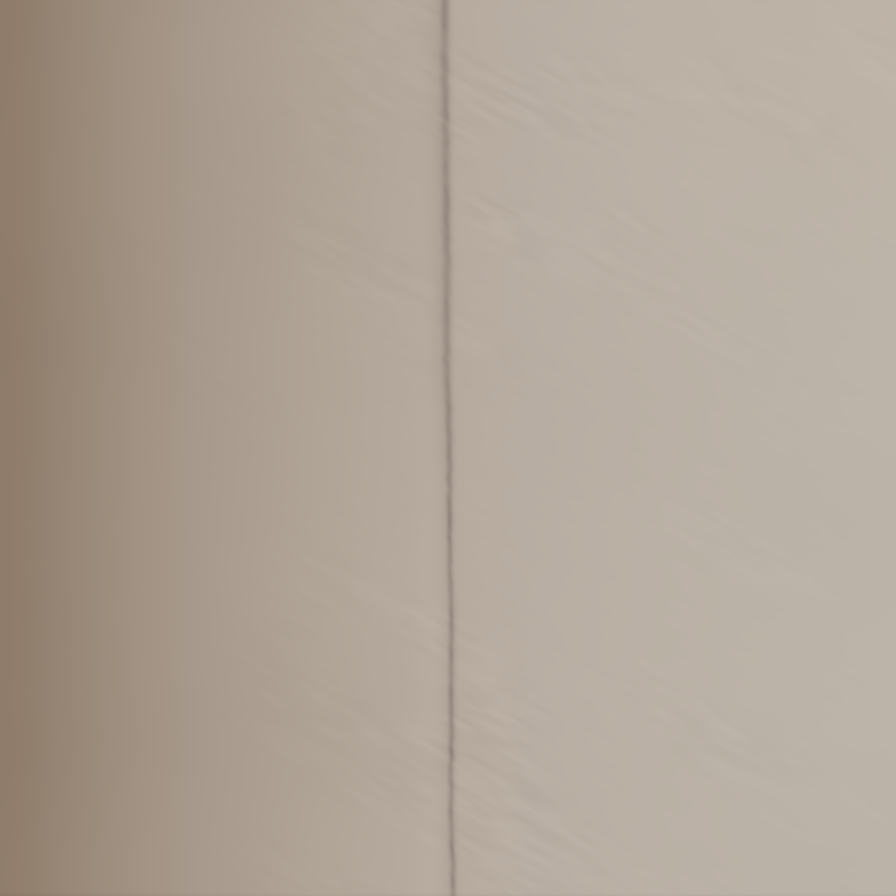
Write a Shadertoy shader that draws this texture.

```glsl
#define SHADE_COLOR vec3(0.562, 0.488, 0.420)
#define LIGHT_COLOR vec3(0.746, 0.710, 0.667)
#define SEAM_TINT vec3(0.150, 0.150, 0.145)
#define LIGHT_FALLOFF 3.6
#define FIBER_ANGLE -0.52
#define FIBER_STRENGTH 0.036
#define MOTTLE_STRENGTH 0.014
#define SEAM_WIDTH 0.0038

float hash(vec2 p) {
    vec3 q = fract(vec3(p.xyx) * 0.1031);
    q += dot(q, q.yzx + 33.33);
    return fract((q.x + q.y) * q.z);
}

float noise(vec2 p) {
    vec2 cell = floor(p), f = fract(p);
    f = f * f * (3.0 - 2.0 * f);
    float low = mix(hash(cell), hash(cell + vec2(1, 0)), f.x);
    float high = mix(hash(cell + vec2(0, 1)), hash(cell + vec2(1, 1)), f.x);
    return mix(low, high, f.y);
}

float fbm(vec2 p) {
    float sum = 0.0, weight = 0.5;
    for (int i = 0; i < 4; i++) {
        sum += weight * (noise(p) - 0.5);
        p = p * 2.03 + 17.3;
        weight *= 0.5;
    }
    return sum;
}

// Short slanted hairs, gathered into sparse patches
float fibers(vec2 uv) {
    float c = cos(FIBER_ANGLE), s = sin(FIBER_ANGLE);
    vec2 along = vec2(c * uv.x + s * uv.y, c * uv.y - s * uv.x);
    along.y += 0.006 * noise(uv * 11.0);
    float strands = noise(along * vec2(26.0, 130.0) + 60.0) - 0.5;
    strands += 0.5 * (noise(along * vec2(45.0, 230.0) + 12.0) - 0.5);
    float patches = smoothstep(0.45, 0.85, noise(along * vec2(8.0, 16.0) + 31.0));
    float nearSeam = exp(-pow((uv.x - 0.55) / 0.08, 2.0));
    float cover = smoothstep(0.08, 0.45, uv.x) * (0.45 + 0.55 * nearSeam);
    return strands * cover * (0.12 + 0.7 * patches);
}

// Darkness of the fuzzy crease and its soft shadow
float seam(vec2 uv) {
    float center = mix(0.5055, 0.4955, uv.y);
    center += 0.0025 * (noise(vec2(uv.y * 10.0, 4.0)) - 0.5);
    center += 0.0012 * (noise(vec2(uv.y * 90.0, 9.0)) - 0.5);
    float d = uv.x - center;
    float upper = smoothstep(0.35, 0.7, uv.y);
    float width = SEAM_WIDTH * mix(0.85, 1.25, upper);
    float core = exp(-pow(d / width, 2.0)) * mix(0.66, 0.52, upper);
    core *= 0.72 + 0.5 * noise(vec2(uv.x * 160.0 + uv.y * 40.0, uv.y * 75.0));
    float side = d < 0.0 ? mix(0.011, 0.016, upper) : 0.007;
    float shadow = exp(-pow(d / side, 2.0));
    return core + mix(0.17, 0.25, upper) * shadow;
}

void mainImage(out vec4 fragColor, in vec2 fragCoord) {
    vec2 uv = fragCoord / iResolution.xy;

    // Light rising from the left edge, flat along its first stretch
    float reach = sqrt(uv.x * uv.x + 0.0006) - 0.0245;
    vec3 color = mix(SHADE_COLOR, LIGHT_COLOR, 1.0 - exp(-LIGHT_FALLOFF * reach));

    // Warm top right, cooler right middle, rosy band by the seam
    float right = smoothstep(0.6, 1.0, uv.x);
    color += right * mix(vec3(-0.004, 0.000, 0.001), vec3(0.000, -0.003, -0.010),
                         smoothstep(0.6, 1.0, uv.y));
    float band = exp(-pow((uv.x - 0.52) / 0.09, 2.0));
    color += band * vec3(0.003, -0.002, 0.002);

    // Broad unevenness and fine nap
    color += MOTTLE_STRENGTH * fbm(uv * vec2(3.0, 5.0) + 8.0);
    color += FIBER_STRENGTH * fibers(uv);

    // Pale raised lip beside the crease
    float lip = exp(-pow((uv.x - 0.478) / 0.018, 2.0));
    color += lip * 0.007 * smoothstep(0.8, 0.2, uv.y);
    color -= SEAM_TINT * seam(uv);

    // Thin dim lower border
    color -= 0.018 * (1.0 - smoothstep(0.0, 0.004, uv.y));
    fragColor = vec4(color, 1.0);
}
```
